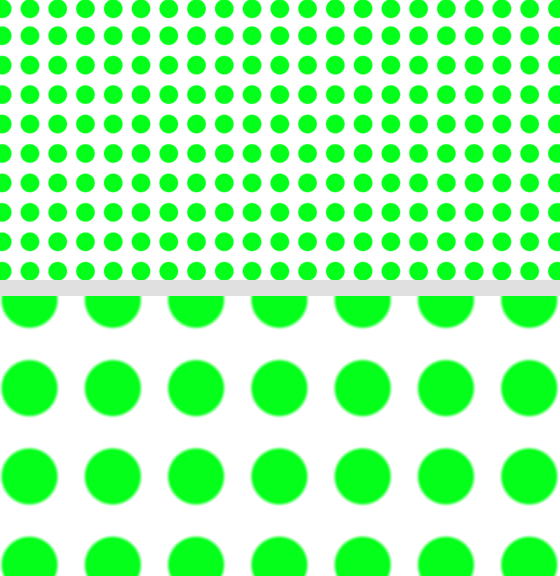
Top: the whole. Bottom: its middle third, enlarged.
This pattern is drawn by a WebGL 2 fragment shader. Its source:

```glsl
#version 300 es
precision highp float;

uniform vec2 u_resolution;
out vec4 outColor;

const vec3 PAPER = vec3(1.0);
const vec3 GREEN = vec3(0.01, 1.0, 0.10);

// Lengths are fractions of the canvas height
const vec2 SPACING = vec2(0.09915, 0.10514);
const vec2 FIRST_CENTER = vec2(0.0078, 0.0313);
const float RADIUS = 0.0333;
const float SOFTNESS = 0.003;
const float TOP_ROW = 9.0;
const float TOP_ROW_DROP = 0.0088;

// Center of the grid dot nearest to p; the top row sits slightly low
vec2 nearestCenter(vec2 p, vec2 first, vec2 spacing, float topRow, float drop) {
    vec2 cell = floor((p - first) / spacing + 0.5);
    cell.y = min(cell.y, topRow);
    vec2 center = first + cell * spacing;
    center.y -= drop * step(topRow - 0.5, cell.y);
    return center;
}

float circleDistance(vec2 p, vec2 center, float radius) {
    return length(p - center) - radius;
}

float coverage(float dist, float softness) {
    return 1.0 - smoothstep(-softness, softness, dist);
}

void main() {
    vec2 p = gl_FragCoord.xy / u_resolution.y;

    // Dot grid
    vec2 center = nearestCenter(p, FIRST_CENTER, SPACING, TOP_ROW, TOP_ROW_DROP);
    float dist = circleDistance(p, center, RADIUS);

    // Soft edge, never thinner than a pixel
    float softness = max(SOFTNESS, 0.7 / u_resolution.y);
    outColor = vec4(mix(PAPER, GREEN, coverage(dist, softness)), 1.0);
}
```
